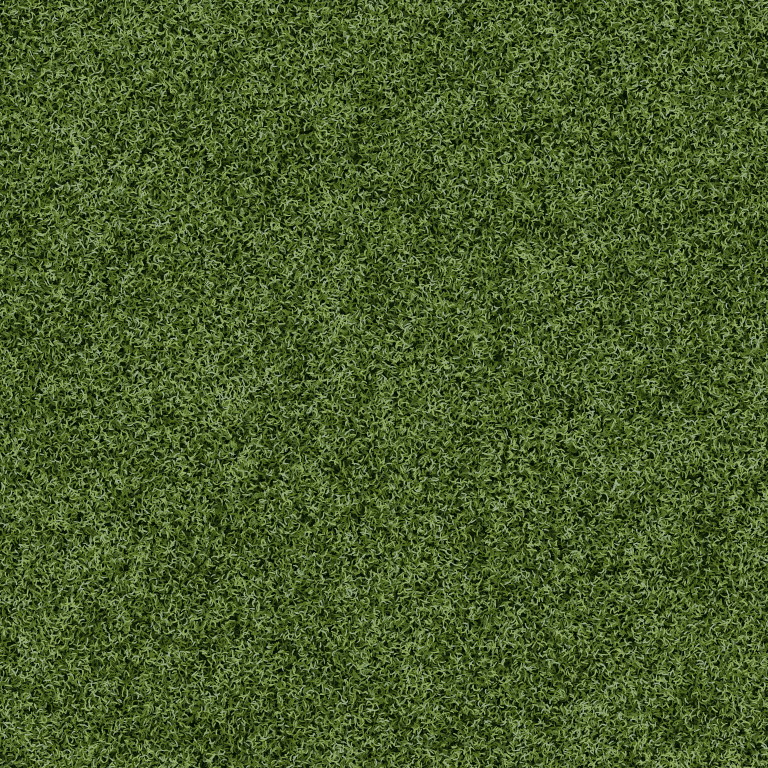
Reproduce this texture procedurally as a WebGL 2 fragment shader.

```glsl
#version 300 es
precision highp float;

uniform vec2 u_resolution;
out vec4 fragColor;

vec4 hash4(vec2 cell, float seed) {
    float k = dot(cell, vec2(127.1, 311.7)) + seed * 74.7;
    return fract(sin(k + vec4(0.0, 1.7, 3.1, 5.3)) * 43758.5453);
}

float valueNoise(vec2 p) {
    vec2 i = floor(p), f = fract(p);
    f = f * f * (3.0 - 2.0 * f);
    float low = mix(hash4(i, 5.0).x, hash4(i + vec2(1, 0), 5.0).x, f.x);
    float high = mix(hash4(i + vec2(0, 1), 5.0).x, hash4(i + vec2(1, 1), 5.0).x, f.x);
    return mix(low, high, f.y);
}

mat2 rotation(float angle) {
    float c = cos(angle), s = sin(angle);
    return mat2(c, s, -s, c);
}

// Distance to the centre line of a blade bent into a shallow arc
float bladeDistance(vec2 q, float halfLength, float bend) {
    float along = clamp(q.x, -halfLength, halfLength);
    float slope = 2.0 * bend * along;
    float across = (q.y - bend * along * along) / sqrt(1.0 + slope * slope);
    return length(vec2(q.x - along, across));
}

// Dark undergrowth through green to pale, dry tips
vec3 bladeColor(float tone, float dryness) {
    vec3 color = mix(vec3(0.06, 0.11, 0.02), vec3(0.34, 0.44, 0.12), smoothstep(-0.05, 0.62, tone));
    color = mix(color, vec3(0.60, 0.69, 0.41), smoothstep(0.5, 0.98, tone));
    return color + vec3(0.02, 0.01, 0.16) * smoothstep(0.45, 0.9, dryness) * clamp(tone, 0.0, 1.0);
}

void main() {
    const float CELLS = 145.0;
    const int LAYERS = 9;
    vec2 uv = gl_FragCoord.xy / u_resolution.y;
    vec2 p = uv * CELLS;
    float pixel = CELLS / u_resolution.y;
    vec3 color = vec3(0.015, 0.05, 0.005);

    // Broad patches of thinner and denser growth
    float clump = 0.65 * valueNoise(uv * 62.0) + 0.35 * valueNoise(uv * 23.0 + 9.0) - 0.5;

    // Layers of scattered blades, from the soil upwards
    for (int layer = 0; layer < LAYERS; layer++) {
        float depth = float(layer);
        float height = (depth + 0.5) / float(LAYERS);
        vec2 g = rotation(depth * 0.73) * p + depth * vec2(3.37, 7.61);
        vec2 base = floor(g);

        for (int y = -1; y <= 1; y++) {
            for (int x = -1; x <= 1; x++) {
                vec2 cell = base + vec2(x, y);
                vec4 place = hash4(cell, depth + 1.0);
                vec4 look = hash4(cell + 19.3, depth + 31.0);
                if (look.w < 0.22) continue;

                vec2 q = rotation(place.z * 6.2832) * (g - cell - place.xy);
                float halfLength = mix(0.28, 0.65, place.w);
                float d = bladeDistance(q, halfLength, (look.x - 0.5) * 1.8);

                // Blades narrow towards one end
                float halfWidth = 0.12 - 0.04 * clamp(q.x / halfLength, -0.3, 1.0);
                float cover = clamp(0.5 + (halfWidth - d) / pixel, 0.0, 1.0);
                float tone = height - 0.17 + (look.y - 0.5) * 0.75 + clump * 0.35;
                color = mix(color, bladeColor(tone, look.z), cover);
            }
        }
    }

    fragColor = vec4(color, 1.0);
}
```
